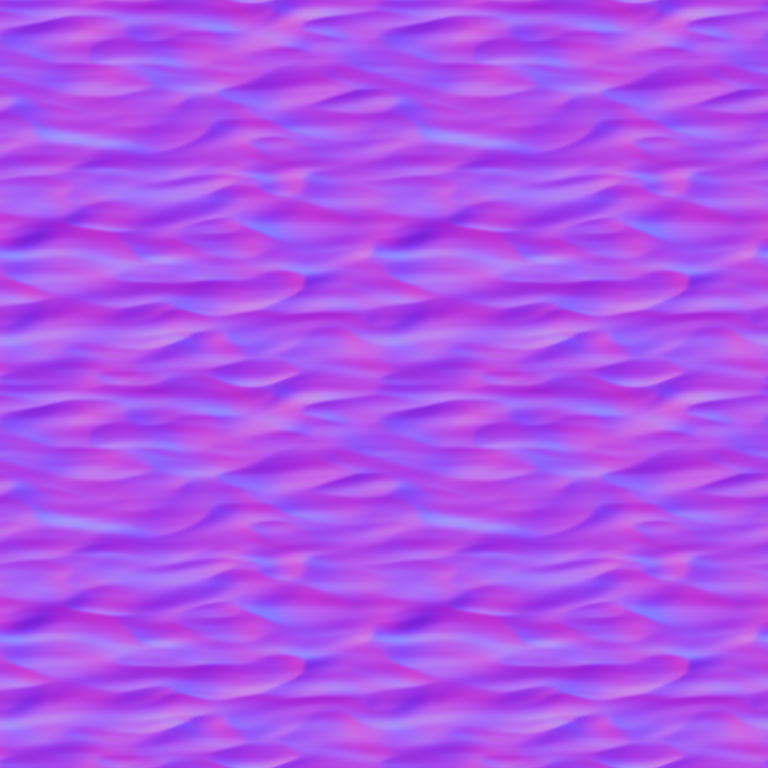
Reproduce this texture map procedurally as a WebGL 2 fragment shader.

```glsl
#version 300 es
precision highp float;

// Tangent-space normal map of wind-drawn ripples: long, flat lens shapes
// with soft creases. Several wrapping noise fields are joined by a smooth
// maximum; the slopes of that height, plus a steady tilt, become colour.

#define REPEATS 2.0                 // tiles across the canvas
#define CELLS vec2(3.0, 10.0)       // noise cells per tile
#define LAYERS 3                    // overlapping ripple fields
#define DETAIL 0.3                  // share of the finer octave
#define CREASE 24.0                 // crease sharpness
#define WARP vec2(0.09, 0.025)      // domain bending, in tiles
#define STRENGTH vec2(-0.21, 0.34)  // slope gain, signed per axis
#define TILT vec2(0.42, -0.42)      // mean slope of the surface
#define SOFTNESS 0.004              // half width of the slope sample

uniform vec2 u_resolution;
out vec4 fragColor;

float hash(vec2 p) {
    return fract(sin(dot(p, vec2(127.1, 311.7))) * 43758.5453);
}

// Random unit gradient at a lattice corner, wrapped to the period
vec2 cornerGradient(vec2 corner, vec2 period, float seed) {
    vec2 wrapped = floor(mod(corner + 0.5, period));
    float angle = 6.28319 * hash(wrapped + seed * vec2(17.0, 29.0));
    return vec2(cos(angle), sin(angle));
}

// Gradient noise that tiles over the unit square
float tileNoise(vec2 uv, vec2 period, float seed) {
    vec2 p = uv * period;
    vec2 cell = floor(p);
    vec2 f = p - cell;
    vec2 blend = f * f * f * (f * (f * 6.0 - 15.0) + 10.0);
    vec2 right = vec2(1.0, 0.0);
    vec2 up = vec2(0.0, 1.0);
    float a = dot(cornerGradient(cell, period, seed), f);
    float b = dot(cornerGradient(cell + right, period, seed), f - right);
    float c = dot(cornerGradient(cell + up, period, seed), f - up);
    float d = dot(cornerGradient(cell + 1.0, period, seed), f - 1.0);
    return mix(mix(a, b, blend.x), mix(c, d, blend.x), blend.y);
}

// Smooth maximum of the ripple fields: domes that meet in creases
float rippleHeight(vec2 uv) {
    vec2 bend = vec2(tileNoise(uv, vec2(3.0, 6.0), 11.0),
                     tileNoise(uv, vec2(4.0, 5.0), 12.0));
    vec2 q = uv + WARP * bend;
    float sum = 0.0;
    for (int i = 0; i < LAYERS; i++) {
        float seed = float(i) + 1.0;
        float field = tileNoise(q, CELLS, seed)
                    + DETAIL * tileNoise(q, CELLS * 2.0, seed + 5.0);
        sum += exp(CREASE * field);
    }
    return log(sum) / CREASE;
}

void main() {
    vec2 uv = fract(gl_FragCoord.xy / u_resolution * REPEATS);

    // Central differences, measured per noise cell
    vec2 dx = vec2(SOFTNESS, 0.0);
    vec2 dy = vec2(0.0, SOFTNESS);
    vec2 slope = vec2(rippleHeight(uv + dx) - rippleHeight(uv - dx),
                      rippleHeight(uv + dy) - rippleHeight(uv - dy));
    slope /= 2.0 * SOFTNESS * CELLS;

    // Pack the unit normal into colour
    vec3 normal = normalize(vec3(slope * STRENGTH + TILT, 1.0));
    fragColor = vec4(normal * 0.5 + 0.5, 1.0);
}
```
